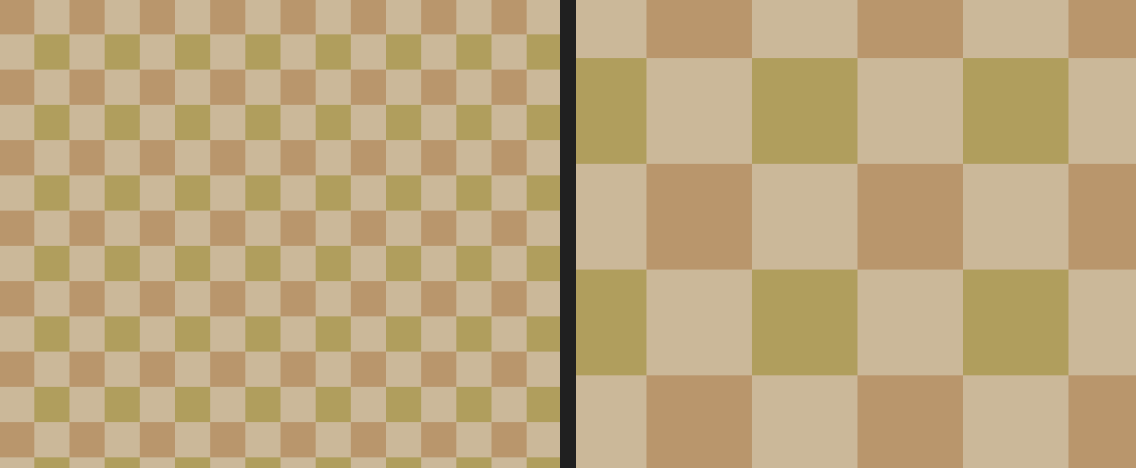
Left: the whole. Right: its middle third, enlarged.
Reproduce this pattern procedurally as a Shadertoy shader.

```glsl
const vec3 SAND  = vec3(0.795, 0.722, 0.600);
const vec3 CLAY  = vec3(0.725, 0.588, 0.424);
const vec3 OLIVE = vec3(0.690, 0.618, 0.365);

const vec2 CELLS = vec2(15.924, 13.277); // squares across and down
const vec2 SHIFT = vec2(0.024, 0.025);   // part of the first square cut off

// Coverage of even-numbered bands on each axis, blended over one pixel
vec2 evenBands(vec2 p, vec2 pixel) {
    vec2 fromCentre = abs(mod(p + 0.5, 2.0) - 1.0);
    return clamp(0.5 + (0.5 - fromCentre) / pixel, 0.0, 1.0);
}

// Even crossings are clay, odd crossings olive, all others sand
vec3 checkColour(vec2 even) {
    vec2 odd = 1.0 - even;
    float clay = even.x * even.y;
    float olive = odd.x * odd.y;
    return SAND * (1.0 - clay - olive) + CLAY * clay + OLIVE * olive;
}

void mainImage(out vec4 fragColor, in vec2 fragCoord) {
    // Grid coordinates counted from the upper left
    vec2 uv = fragCoord / iResolution.xy;
    vec2 grid = vec2(uv.x, 1.0 - uv.y) * CELLS + SHIFT;
    vec2 pixel = CELLS / iResolution.xy;

    fragColor = vec4(checkColour(evenBands(grid, pixel)), 1.0);
}
```
